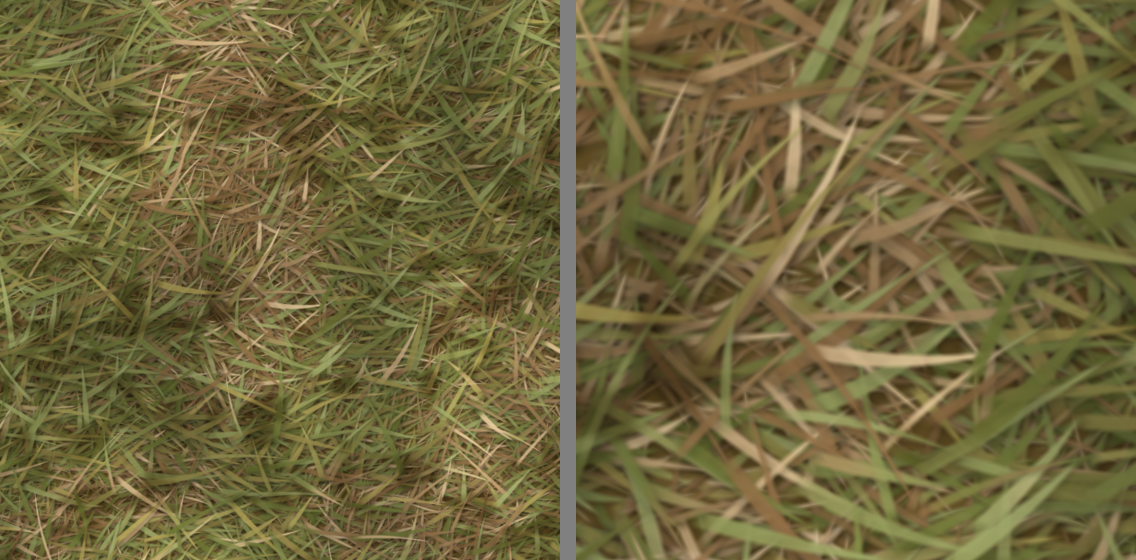
Left: the whole. Right: its middle third, enlarged.
Write a WebGL 1 fragment shader that draws this texture.

```glsl
precision highp float;
uniform vec2 u_resolution;

const int LAYERS = 24;
const vec3 SOIL_DARK = vec3(0.26, 0.20, 0.07);
const vec3 SOIL_LIGHT = vec3(0.45, 0.37, 0.20);
const vec3 GREEN_DARK = vec3(0.37, 0.40, 0.17);
const vec3 GREEN_LIGHT = vec3(0.58, 0.61, 0.39);
const vec3 OLIVE = vec3(0.55, 0.50, 0.27);
const vec3 STRAW_DARK = vec3(0.50, 0.38, 0.24);
const vec3 STRAW_LIGHT = vec3(0.86, 0.76, 0.60);

vec4 hash4(vec2 p) {
  vec4 q = fract(p.xyxy * vec4(0.1031, 0.1030, 0.0973, 0.1099));
  q += dot(q, q.wzxy + 33.33);
  return fract((q.xxyz + q.yzzw) * q.zywx);
}

float valueNoise(vec2 p) {
  vec2 cell = floor(p);
  vec2 f = fract(p);
  f = f * f * (3.0 - 2.0 * f);
  float low = mix(hash4(cell).x, hash4(cell + vec2(1.0, 0.0)).x, f.x);
  float high = mix(hash4(cell + vec2(0.0, 1.0)).x, hash4(cell + 1.0).x, f.x);
  return mix(low, high, f.y);
}

float fbm(vec2 p) {
  float sum = 0.0;
  float gain = 0.55;
  for (int i = 0; i < 3; i++) {
    sum += gain * valueNoise(p);
    p = p * 2.03 + 17.3;
    gain *= 0.5;
  }
  return sum;
}

vec3 bladeColor(float tone, float olive, float dry) {
  vec3 green = mix(GREEN_DARK, GREEN_LIGHT, tone);
  green = mix(green, OLIVE * (0.8 + 0.4 * tone), olive);
  return mix(green, mix(STRAW_DARK, STRAW_LIGHT, tone * tone), dry);
}

// Mostly sideways lean, drifting from clump to clump, with some upright blades
float bladeAngle(vec2 center, float pick, float upright) {
  float drift = 0.4 * sin(center.x * 9.0 + 2.0 * sin(center.y * 7.0));
  float lean = 0.2 + drift + (pick - 0.5) * 1.9;
  return lean + step(0.83, upright) * 1.3;
}

// One blade per jittered cell, each with a soft shadow below it
vec3 paintBlades(vec3 ground, vec2 p, float size, float width, float seed,
                 float depth, float dryness, float soft) {
  vec2 shift = hash4(vec2(seed, 7.0)).xy * 9.0;
  vec2 cell = floor(p / size + shift);
  for (int j = -1; j <= 1; j++) {
    for (int i = -1; i <= 1; i++) {
      vec2 id = cell + vec2(float(i), float(j));
      vec4 place = hash4(id + seed * 17.0);
      vec4 look = hash4(id + seed * 17.0 + 271.0);
      vec2 center = (id + place.xy - shift) * size;

      // Blade space: t runs from base (-1) to tip (1)
      float angle = bladeAngle(center, place.z, look.w);
      vec2 axis = vec2(cos(angle), sin(angle));
      vec2 d = p - center;
      float halfLength = size * mix(0.45, 0.95, place.w);
      float t = dot(d, axis) / halfLength;
      float bend = (look.z - 0.5) * 0.22 * halfLength;
      float across = dot(d, vec2(-axis.y, axis.x)) - bend * (t * t - 0.3);

      float dry = smoothstep(-0.08, 0.08, dryness - look.x);
      float taper = 1.0 - 0.75 * smoothstep(-0.5, 1.0, t);
      float w = width * mix(0.6, 1.25, look.z) * taper * mix(1.0, 0.8, dry);
      float ends = 1.0 - smoothstep(0.65, 1.0, abs(t));
      float cover = ends * (1.0 - smoothstep(w - soft, w + soft, abs(across)));
      float shadow = ends * (1.0 - smoothstep(0.0, w * 3.5, abs(across + w)));

      float tone = clamp(look.y + 0.15 * t, 0.0, 1.0);
      vec3 color = bladeColor(tone, smoothstep(0.4, 0.9, place.x), dry);
      color *= mix(0.84, 1.03, depth);
      ground *= 1.0 - 0.13 * shadow;
      ground = mix(ground, color, cover * 0.85);
    }
  }
  return ground;
}

void main() {
  vec2 p = gl_FragCoord.xy / u_resolution.y;
  float soft = max(0.0021, 0.7 / u_resolution.y);

  // Dry clearings and thatch
  float clearing = smoothstep(0.47, 0.68, fbm(p * vec2(3.2, 4.6) + 4.7));
  vec3 color = mix(SOIL_DARK, SOIL_LIGHT, fbm(p * vec2(28.0, 45.0)));

  // Short fine blades first, long broad ones on top
  for (int i = 0; i < LAYERS; i++) {
    float depth = float(i) / float(LAYERS - 1);
    float size = mix(0.036, 0.105, depth * depth);
    float width = mix(0.0026, 0.0048, depth);
    float dryness = mix(0.26, 0.08, depth) + 0.5 * clearing;
    color = paintBlades(color, p, size, width, float(i) + 1.0, depth, dryness, soft);
  }

  // Broad light changes and shaded hollows between tufts
  float light = 0.82 + 0.52 * fbm(p * 6.0 + 31.0);
  float hollow = smoothstep(0.52, 0.74, fbm(p * vec2(13.0, 19.0) + 53.0));
  color *= light * (1.0 - 0.28 * hollow);
  color *= mix(vec3(1.0), vec3(1.0, 0.96, 0.82), hollow);
  gl_FragColor = vec4(color, 1.0);
}
```
